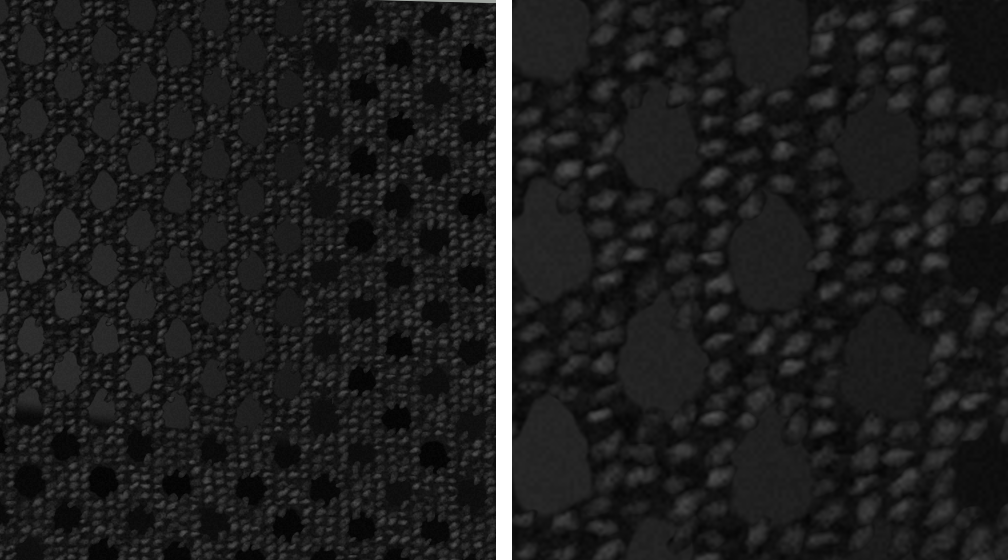
Left, the full canvas; right, a detail of the centre.
Give the GLSL for this texture, as a WebGL 2 fragment shader.

```glsl
#version 300 es
precision highp float;
// Dark knitted mesh with staggered eyelets, slanted stitches and a backing that fades to black.
uniform vec2 u_resolution;
out vec4 outColor;

#define PITCH vec2(0.1315, 0.1299)    // eyelet spacing, canvas height = 1
#define ANCHOR vec2(0.0573, 0.9219)   // centre of the first eyelet
#define SKEW vec2(-0.006, 0.033)      // slight tilt of columns and rows
#define STITCHES vec2(6.0, 8.0)       // stitches per repeat
#define STITCH_SIZE vec2(0.083, 0.046)
#define YARN_DARK 0.022
#define YARN_LIGHT 0.36
#define BACKING 0.137
#define EDGE_COLOR vec3(0.62, 0.64, 0.62)

float hash(vec2 p) {
    vec3 q = fract(p.xyx * vec3(0.1031, 0.1030, 0.0973));
    q += dot(q, q.yzx + 33.33);
    return fract((q.x + q.y) * q.z);
}

float noise(vec2 p) {
    vec2 i = floor(p), f = fract(p);
    f = f * f * (3.0 - 2.0 * f);
    return mix(mix(hash(i), hash(i + vec2(1, 0)), f.x),
               mix(hash(i + vec2(0, 1)), hash(i + 1.0), f.x), f.y);
}

// Nearest eyelet centre on the staggered lattice
vec2 eyeletCentre(vec2 g) {
    vec2 a = round(g), b = round(g - 0.5) + 0.5;
    return distance(g, a) < distance(g, b) ? a : b;
}

// Signed eyelet shape, negative inside: pointed on the left, rounder to the right
float eyelet(vec2 g, float roundness) {
    vec2 c = eyeletCentre(g), d = g - c;
    float seed = hash(c * 2.0 + 71.0);
    vec2 radius = mix(vec2(0.185, 0.28), vec2(0.195, 0.215), roundness);
    radius *= 0.95 + 0.1 * seed;
    radius.x *= 1.0 - mix(0.34, 0.12, roundness) * clamp(d.y / radius.y, -0.3, 1.0);
    float wobble = 0.05 * sin(atan(d.y, d.x) * 5.0 + seed * 6.28);
    return length(d / radius) - 1.0 + wobble;
}

// Slanted stitches: x = highlight, y = yarn coverage
vec2 stitches(vec2 g, float roundness) {
    vec2 cell = floor(g * STITCHES);
    vec2 result = vec2(0.0);
    for (int j = -1; j <= 1; j++)
    for (int i = -1; i <= 1; i++) {
        vec2 id = cell + vec2(i, j);
        float h = hash(id + 131.0), k = hash(id + 277.0);
        vec2 centre = (id + 0.5 + 0.36 * (vec2(h, k) - 0.5)) / STITCHES;
        float rim = eyelet(centre, roundness);
        if (rim < -0.08) continue;
        // Yarn bordering an eyelet stands steeper and darker than yarn in the hubs
        float nearHole = 1.0 - smoothstep(0.0, 0.5, rim);
        float angle = 0.45 + 0.4 * nearHole + 0.7 * (h - 0.5);
        vec2 d = g - centre;
        float s = sin(angle), c = cos(angle);
        d = vec2(c * d.x + s * d.y, c * d.y - s * d.x) / STITCH_SIZE;
        float r = length(d) / (0.82 + 0.4 * h);
        float tone = mix(0.22, 1.0, k) * mix(1.0, 0.62, nearHole);
        float lit = 0.85 + 0.35 * clamp(d.y, -1.0, 1.0);
        result.x = max(result.x, tone * lit * (1.0 - smoothstep(0.25, 1.05, r)));
        result.y = max(result.y, 1.0 - smoothstep(0.8, 1.15, r));
    }
    return result;
}

// Backing seen through the eyelets: grey at the upper left, black elsewhere
float backingTone(vec2 p, vec2 g) {
    vec2 c = eyeletCentre(g);
    float seed = hash(c * 2.0 + 19.0);
    float column = ANCHOR.x + c.x * PITCH.x;
    float fade = 1.0 - smoothstep(0.49, 0.64, column + 0.04 * (seed - 0.5));
    float bottom = 0.275 - 0.12 * p.x + 0.03 * (seed - 0.5);
    fade *= smoothstep(bottom - 0.02, bottom + 0.015, p.y);
    vec2 d = p - vec2(0.04, 0.42);
    float grey = BACKING - 0.06 * p.x + 0.045 * exp(-8.0 * dot(d, d));
    return mix(0.02 + 0.04 * seed * seed, grey, fade);
}

void main() {
    vec2 p = gl_FragCoord.xy / u_resolution.y;

    // Tilted lattice with a gentle hand-pulled warp
    vec2 d = p - ANCHOR;
    vec2 g = (d + SKEW * d.yx) / PITCH;
    g += 0.014 * sin(g.yx * vec2(2.3, 1.9) + vec2(0.7, 2.1));
    vec2 frayed = g + 0.035 * (vec2(noise(g * 16.0), noise(g * 16.0 + 50.0)) - 0.5);

    float roundness = max(smoothstep(0.46, 0.66, p.x), 1.0 - smoothstep(0.18, 0.31, p.y));
    vec2 yarn = stitches(frayed, roundness);
    float cloth = smoothstep(-0.08, 0.1, eyelet(frayed, roundness));
    cloth = max(cloth, yarn.y);

    // Fuzzy yarn body with dark gaps, then highlights broken up by fibres
    float fuzz = noise(g * 20.0) * 0.55 + noise(g * 47.0) * 0.45;
    float body = YARN_DARK + 0.125 * fuzz * mix(0.6, 1.0, yarn.y) + 0.015 * roundness;
    float knit = mix(body, YARN_LIGHT, yarn.x * (0.45 + 0.6 * fuzz));

    float tone = mix(backingTone(p, g), knit, cloth);
    tone += 0.026 * (noise(p * 420.0) - 0.5);
    vec3 color = vec3(max(tone, 0.0));

    // Pale sliver beyond the cloth at the upper right
    float rim = 1.0 - 0.025 * (p.x - 0.66);
    color = mix(color, EDGE_COLOR, smoothstep(rim - 0.001, rim + 0.001, p.y) * step(0.64, p.x));
    outColor = vec4(color, 1.0);
}
```
